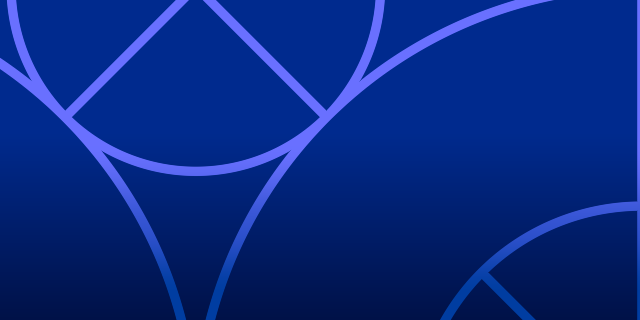
A Shadertoy shader for this background:

```glsl
// Violet line lattice of touching circles with spokes, over a navy backdrop.
// The plane is folded into one mirrored cell, whose rings and spokes are distance
// functions; vertical ramps darken both the backdrop and the lines downward.

const vec2  NODE = vec2(0.612, 1.042);      // centre of a small circle
const float BIG_RADIUS = 1.394;             // also half the lattice period
const float SMALL_RADIUS = BIG_RADIUS * 0.41421;
const float INNER_RADIUS = 0.708;           // ring inside each big circle
const float HALF_STROKE = 0.0146;

const vec3 NAVY_TOP    = vec3(0.000, 0.165, 0.555);
const vec3 NAVY_BOTTOM = vec3(0.000, 0.067, 0.280);
const vec3 VIOLET      = vec3(0.410, 0.440, 1.000);
const vec3 INDIGO      = vec3(0.190, 0.320, 0.810);
const vec3 DEEP_BLUE   = vec3(0.000, 0.240, 0.630);

float ringDistance(vec2 p, vec2 centre, float radius) {
    return abs(length(p - centre) - radius);
}

float segmentDistance(vec2 p, vec2 a, vec2 b) {
    vec2 ab = b - a;
    float t = clamp(dot(p - a, ab) / dot(ab, ab), 0.0, 1.0);
    return length(p - a - ab * t);
}

// Mirror the plane so that a small circle sits at the origin
// and a big circle at (period, period).
vec2 foldCell(vec2 p, float period) {
    return abs(mod(p + period, 2.0 * period) - period);
}

// Distance to the centre line of the nearest stroke.
float latticeDistance(vec2 q) {
    vec2 bigCentre = vec2(BIG_RADIUS);
    vec2 diagonal = vec2(0.70711);

    float d = ringDistance(q, vec2(0.0), SMALL_RADIUS);
    d = min(d, ringDistance(q, bigCentre, BIG_RADIUS));
    d = min(d, ringDistance(q, bigCentre, INNER_RADIUS));

    // Diagonal spokes of both circles, and the upright axis of the big one
    d = min(d, segmentDistance(q, vec2(0.0), diagonal * SMALL_RADIUS));
    d = min(d, segmentDistance(q, bigCentre, bigCentre - diagonal * INNER_RADIUS));
    return min(d, abs(q.x - BIG_RADIUS));
}

vec3 backdropColor(float y) {
    return mix(NAVY_BOTTOM, NAVY_TOP, clamp(y / 0.58, 0.0, 1.0));
}

vec3 lineColor(float y) {
    vec3 lower = mix(DEEP_BLUE, INDIGO, smoothstep(0.08, 0.30, y));
    return mix(lower, VIOLET, smoothstep(0.26, 0.55, y));
}

void mainImage(out vec4 fragColor, in vec2 fragCoord) {
    // Canvas height is one unit
    vec2 p = fragCoord / iResolution.y;
    float pixel = 1.0 / iResolution.y;

    float d = latticeDistance(foldCell(p - NODE, BIG_RADIUS)) - HALF_STROKE;
    float coverage = 1.0 - smoothstep(-0.6 * pixel, 0.6 * pixel, d);

    vec3 color = mix(backdropColor(p.y), lineColor(p.y), coverage);
    fragColor = vec4(color, 1.0);
}
```
